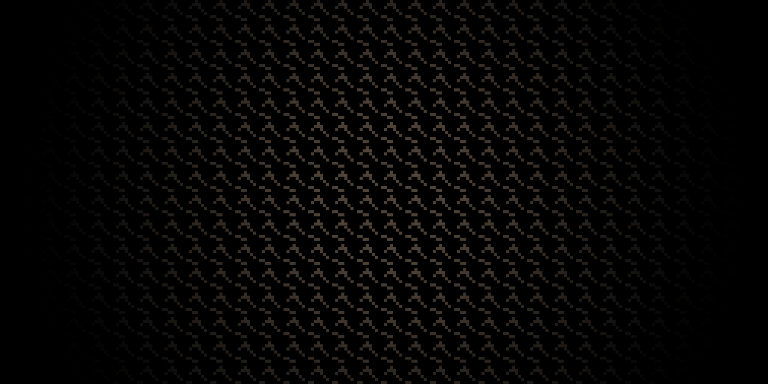
Reproduce this pattern procedurally as a Shadertoy shader.

```glsl
// Dim brown pixel weave of forked twigs on black, fading out in a circle.

const float PIXELS_DOWN = 126.0;   // blocks along the canvas height
const float CELL = 8.0;            // blocks per repeat
const vec2 CELL_ORIGIN = vec2(-1.0, 2.0);
const vec3 BROWN = vec3(0.325, 0.260, 0.205);
const vec3 GREY = vec3(0.290, 0.265, 0.235);

vec2 hashGradient(vec2 p) {
    float angle = 6.2832 * fract(sin(dot(p, vec2(127.1, 311.7))) * 43758.5);
    return vec2(cos(angle), sin(angle));
}

float gradientNoise(vec2 p) {
    vec2 i = floor(p), f = p - i;
    vec2 u = f * f * (3.0 - 2.0 * f);
    vec2 e = vec2(1.0, 0.0);
    float a = dot(hashGradient(i), f);
    float b = dot(hashGradient(i + e.xy), f - e.xy);
    float c = dot(hashGradient(i + e.yx), f - e.yx);
    float d = dot(hashGradient(i + e.xx), f - e.xx);
    return mix(mix(a, b, u.x), mix(c, d, u.x), u.y);
}

// Distance to a block of the given size whose first corner is at start.
float block(vec2 p, vec2 start, vec2 size) {
    vec2 d = abs(p - start - 0.5 * size) - 0.5 * size;
    return max(d.x, d.y);
}

// Short bar that drops by one block at its right end.
float steppedDash(vec2 p) {
    return min(block(p, vec2(0.0), vec2(2.0, 1.0)),
               block(p, vec2(2.0, 1.0), vec2(2.0, 1.0)));
}

// Peak with a short left foot and a longer diagonal right leg.
float fork(vec2 p) {
    float d = block(p, vec2(0.0), vec2(1.0, 2.0));
    d = min(d, block(p, vec2(-1.0, 1.0), vec2(3.0, 1.0)));
    d = min(d, block(p, vec2(-2.0, 2.0), vec2(1.0)));
    for (float i = 1.0; i < 4.0; i++)
        d = min(d, block(p, vec2(i, i + 1.0), vec2(1.0)));
    return d;
}

float vignette(vec2 p) {
    return 1.0 - smoothstep(0.08, 0.99, length(p));
}

vec3 threadColour(vec2 blockId) {
    float tint = 0.5 + 0.8 * gradientNoise(blockId * 0.37);
    float wear = 1.0 + 0.12 * gradientNoise(blockId * 0.71 + 19.3);
    return mix(BROWN, GREY, clamp(tint, 0.0, 1.0)) * wear;
}

void mainImage(out vec4 fragColor, in vec2 fragCoord) {
    vec2 centred = (fragCoord - 0.5 * iResolution.xy) / iResolution.y;

    // Block grid with y pointing down.
    vec2 grid = (centred * PIXELS_DOWN - CELL_ORIGIN) * vec2(1.0, -1.0);
    vec2 cell = mod(grid, CELL);
    float edge = 0.4 * PIXELS_DOWN / iResolution.y;
    float dist = min(steppedDash(cell), fork(cell - vec2(3.0, 3.0)));
    float cover = 1.0 - smoothstep(-edge, edge, dist);

    vec3 colour = threadColour(floor(grid)) * cover * vignette(centred);
    fragColor = vec4(colour, 1.0);
}
```
